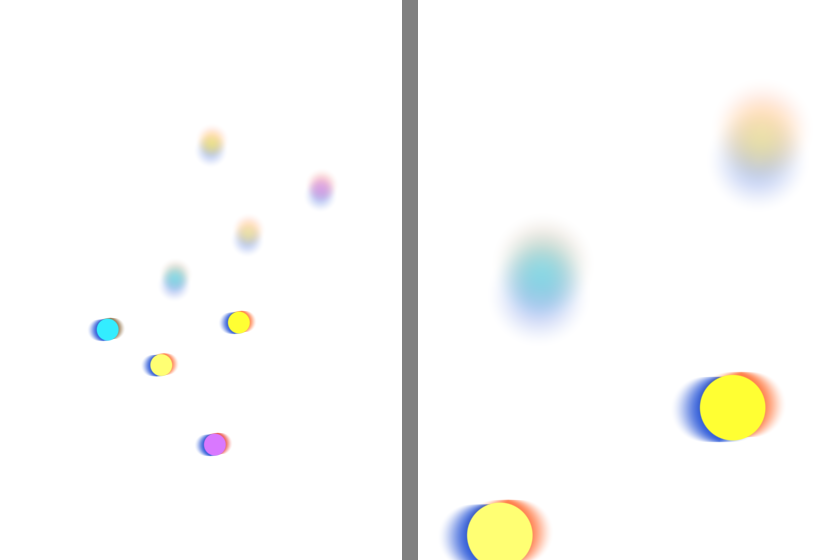
Left, the full canvas; right, a detail of the centre.
Reproduce this background procedurally as a Shadertoy shader.

```glsl
// Eight small coloured dots on white: four blurred orbs above, four crisp discs below.
// Each dot is a core over a cool and a warm ghost, multiplied into the ground.
// Wrapped ladders of equal steps scatter the dots; lengths are in canvas heights.

const int COUNT = 4;
const float RADIUS = 0.0195;
const vec3 COOL = vec3(0.20, 0.37, 0.85);
const vec3 WARM = vec3(1.00, 0.50, 0.33);
const vec3 PALETTE[4] = vec3[4](
    vec3(1.00, 1.00, 0.20),   // yellow
    vec3(0.20, 0.93, 1.00),   // cyan
    vec3(1.00, 1.00, 0.45),   // pale yellow
    vec3(0.85, 0.47, 1.00));  // violet

// Crisp discs: ghosts shifted and smeared sideways
const vec2 CRISP_COOL_SHIFT = vec2(-0.0080, -0.0010);
const vec2 CRISP_WARM_SHIFT = vec2(0.0050, 0.0018);
const float COOL_SMEAR = 0.0100;
const float WARM_SMEAR = 0.0080;

// Blurred orbs: ghosts shifted up and down
const vec2 ORB_COOL_SHIFT = vec2(-0.0015, -0.0120);
const vec2 ORB_WARM_SHIFT = vec2(0.0010, 0.0065);
const float ORB_RADIUS = 0.0175;
const float ORB_BLUR = 0.0145;
const float GHOST_ALPHA = 0.34;
const float CORE_ALPHA = 0.56;
const float CORE_PALENESS = 0.30;

// Position on a ladder that wraps around inside [low, low + span]
float ladder(float i, float low, float span, float start, float rise) {
    return low + span * fract(start + rise * i);
}

vec2 orbCentre(float i) {
    return vec2(ladder(i, 0.26, 0.326, 0.362, -0.40), 0.743 - 0.080 * i);
}

vec2 crispCentre(float i) {
    float t = i / float(COUNT - 1);
    return vec2(ladder(i, 0.189, 0.33, 0.72, 0.29), 0.424 - 0.218 * pow(t, 2.6));
}

// Coverage of a disc whose edge fades over +-blur
float disc(vec2 p, float radius, float blur) {
    return smoothstep(-blur, blur, radius - length(p));
}

// Coverage of a disc smeared sideways, with firm top and bottom
float smearedDisc(vec2 p, float radius, float smear, float pixel) {
    float halfChord = sqrt(max(radius * radius - p.y * p.y, 0.0));
    float sides = smoothstep(-smear, smear, halfChord - abs(p.x));
    return sides * smoothstep(-pixel, pixel, radius - abs(p.y));
}

vec3 warmTint(vec3 hue) {
    return WARM * mix(vec3(1.0), hue, vec3(0.5, 0.5, 0.15));
}

// Multiplies both ghosts into the ground
vec3 stain(vec3 ground, vec3 hue, float warm, float cool) {
    return ground * mix(vec3(1.0), warmTint(hue), warm) * mix(vec3(1.0), COOL, cool);
}

vec3 drawOrb(vec3 ground, vec2 p, vec3 hue) {
    float warm = GHOST_ALPHA * disc(p - ORB_WARM_SHIFT, ORB_RADIUS, ORB_BLUR);
    float cool = GHOST_ALPHA * disc(p - ORB_COOL_SHIFT, ORB_RADIUS, ORB_BLUR);
    float core = CORE_ALPHA * disc(p, ORB_RADIUS * 0.85, ORB_BLUR);
    return mix(stain(ground, hue, warm, cool), mix(hue, vec3(1.0), CORE_PALENESS), core);
}

vec3 drawCrisp(vec3 ground, vec2 p, vec3 hue, float pixel) {
    float warm = smearedDisc(p - CRISP_WARM_SHIFT, RADIUS, WARM_SMEAR, pixel);
    float cool = smearedDisc(p - CRISP_COOL_SHIFT, RADIUS, COOL_SMEAR, pixel);
    return mix(stain(ground, hue, warm, cool), hue, disc(p, RADIUS, pixel));
}

void mainImage(out vec4 fragColor, in vec2 fragCoord) {
    vec2 p = fragCoord / iResolution.y;
    float pixel = 0.9 / iResolution.y;
    vec3 colour = vec3(1.0);

    for (int i = 0; i < COUNT; i++) {
        // The orbs run through the palette backwards
        vec3 orbHue = PALETTE[(COUNT - i) % COUNT];
        colour = drawOrb(colour, p - orbCentre(float(i)), orbHue);
        colour = drawCrisp(colour, p - crispCentre(float(i)), PALETTE[i], pixel);
    }
    fragColor = vec4(colour, 1.0);
}
```
